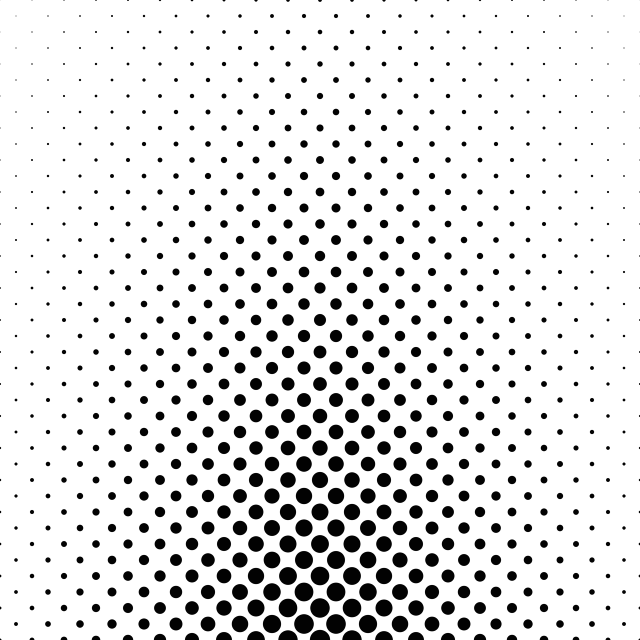
Reproduce this pattern procedurally as a three.js fragment shader.

```glsl
varying vec2 vUv;

const vec3 PAPER = vec3(1.0);
const vec3 INK = vec3(0.008);
const float DIAGONALS = 20.0;        // lattice steps per canvas width
const float RADIUS_TOP = 0.0029;     // centre column, top edge
const float RADIUS_BOTTOM = 0.0158;  // centre column, bottom edge
const float SIDE_FALLOFF = 0.925;    // shrink towards the left and right edges
const float RIDGE_SOFTNESS = 0.08;   // rounds the falloff at the centre column
const float EDGE = 0.001;            // half width of the smoothed rim

// Centre of the nearest dot on a square lattice turned by 45 degrees
vec2 nearestDot(vec2 p) {
  vec2 cell = floor(vec2(p.x + p.y, p.x - p.y) * DIAGONALS + 0.5);
  return vec2(cell.x + cell.y, cell.x - cell.y) * 0.5 / DIAGONALS;
}

// Dots grow downwards and shrink away from the vertical centre line
float dotRadius(vec2 center) {
  float side = abs(center.x - 0.5) * 2.0;
  float ridge = sqrt(side * side + RIDGE_SOFTNESS * RIDGE_SOFTNESS) - RIDGE_SOFTNESS;
  float columnRadius = mix(RADIUS_BOTTOM, RADIUS_TOP, center.y);
  return columnRadius * (1.0 - SIDE_FALLOFF * ridge);
}

void main() {
  vec2 center = nearestDot(vUv);
  float dist = length(vUv - center) - dotRadius(center);
  float coverage = 1.0 - smoothstep(-EDGE, EDGE, dist);
  gl_FragColor = vec4(mix(PAPER, INK, coverage), 1.0);
}
```
